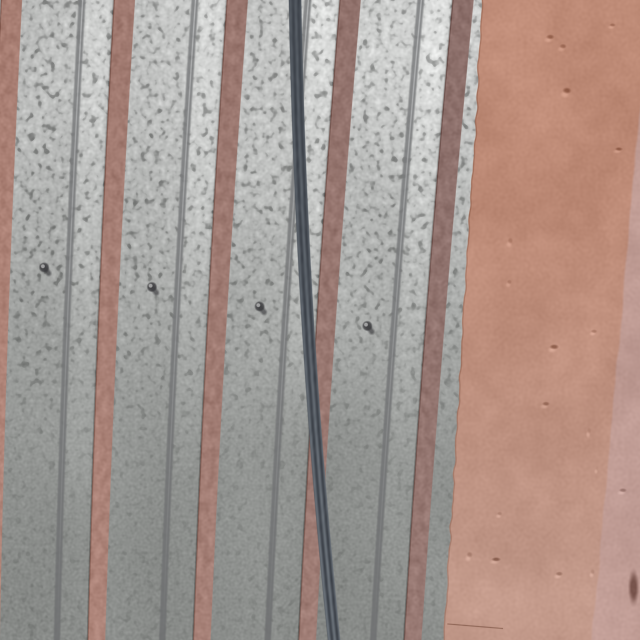
Write a Shadertoy shader that draws this texture.

```glsl
// Galvanized ribbed sheet with red stripes, screws and a hanging cable, beside a painted wall.

// Layout, in canvas units; pairs hold (bottom, top)
const vec2 STRIPE_ORIGIN = vec2(-0.014, 0.018);
const vec2 STRIPE_PITCH = vec2(0.1647, 0.1764);
const vec2 STRIPE_HALF = vec2(0.083, 0.094);    // fraction of the pitch
const vec2 SHEET_EDGE = vec2(0.693, 0.754);
const vec2 WALL_CORNER = vec2(0.925, 1.015);
const float STRIPE_BOW = 0.004;
const float GROOVE_POS = 0.625;                 // fraction of the pitch
const float GROOVE_HALF = 0.030;
const float CABLE_HALF = 0.0098;
const int SCREW_COUNT = 4;
const vec2 SCREW_START = vec2(0.069, 0.582);
const vec2 SCREW_STEP = vec2(0.1683, -0.0304);
const float SCREW_RADIUS = 0.0072;
const int PIT_COUNT = 18;
const float SOFTNESS = 0.0013;

// Colours
const vec3 METAL_LOW = vec3(0.54, 0.55, 0.54);
const vec3 METAL_HIGH = vec3(0.73, 0.735, 0.73);
const vec3 GROOVE_TONE = vec3(0.43, 0.435, 0.44);
const vec3 STRIPE_LEFT = vec3(0.66, 0.48, 0.43);
const vec3 STRIPE_RIGHT = vec3(0.53, 0.41, 0.39);
const vec3 WALL_LOW = vec3(0.75, 0.59, 0.53);
const vec3 WALL_HIGH = vec3(0.74, 0.54, 0.46);
const vec3 WALL_SIDE = vec3(0.75, 0.61, 0.58);
const vec3 CABLE_DARK = vec3(0.25, 0.27, 0.30);
const vec3 CABLE_LIGHT = vec3(0.45, 0.48, 0.51);
const vec3 SCREW_DARK = vec3(0.23, 0.23, 0.24);

vec2 hash2(vec2 p) {
    vec3 q = fract(p.xyx * vec3(0.1031, 0.1030, 0.0973));
    q += dot(q, q.yzx + 33.33);
    return fract((q.xx + q.yz) * q.zy);
}

float cornerGradient(vec2 cell, vec2 f, vec2 corner) {
    return dot(hash2(cell + corner) * 2.0 - 1.0, f - corner);
}

float gradientNoise(vec2 p) {
    vec2 cell = floor(p), f = p - cell;
    vec2 w = f * f * (3.0 - 2.0 * f);
    return mix(mix(cornerGradient(cell, f, vec2(0, 0)), cornerGradient(cell, f, vec2(1, 0)), w.x),
               mix(cornerGradient(cell, f, vec2(0, 1)), cornerGradient(cell, f, vec2(1, 1)), w.x), w.y);
}

float inside(float dist, float soft) { return 1.0 - smoothstep(-soft, soft, dist); }

float ends(vec2 bottomTop, float y) { return mix(bottomTop.x, bottomTop.y, y); }

float segmentDist(vec2 p, vec2 a, vec2 b) {
    vec2 ab = b - a;
    return length(p - a - ab * clamp(dot(p - a, ab) / dot(ab, ab), 0.0, 1.0));
}

vec3 sheet(vec2 p, float soft) {
    // Spangled zinc, brighter and rougher toward the top
    float rough = mix(0.2, 1.0, smoothstep(0.2, 0.75, p.y));
    float spangle = gradientNoise(p * vec2(92, 78)) + 0.6 * gradientNoise(p * 150.0 + 40.0);
    vec3 col = mix(METAL_LOW, METAL_HIGH, smoothstep(0.1, 0.95, p.y)) + 0.09 * p.x * p.y;
    col += rough * (0.12 * spangle - 0.17 * smoothstep(0.1, 0.5, -spangle));
    col += 0.05 * gradientNoise(p * vec2(9, 5)) + 0.06 * gradientNoise(p * 210.0);

    // Ribs share one slanting, slightly widening grid
    float pitch = ends(STRIPE_PITCH, p.y);
    float bow = STRIPE_BOW * 4.0 * p.y * (1.0 - p.y);
    float u = (p.x - ends(STRIPE_ORIGIN, p.y) + bow) / pitch;
    float s = soft / pitch;
    float groove = fract(u) - GROOVE_POS;
    col += 0.07 * p.y * inside(abs(groove - 0.15) - 0.11, 0.03);
    col = mix(col, GROOVE_TONE + 0.06 * p.y, 0.85 * inside(abs(groove) - GROOVE_HALF, s * 1.6));
    col += 0.16 * p.y * inside(abs(groove - 0.005) - 0.006, s);

    // Red stripes, dulled toward the right, with a dark left lip
    float offset = u - round(u), halfWidth = ends(STRIPE_HALF, p.y);
    vec3 red = mix(STRIPE_LEFT, STRIPE_RIGHT, clamp(p.x / 0.72 + 0.15 * (p.y - 0.5), 0.0, 1.0));
    red += 0.05 * (1.0 - p.y) + 0.09 * gradientNoise(p * vec2(95, 60)) + 0.05 * gradientNoise(p * 190.0);
    col = mix(col, red, 0.94 * inside(abs(offset) - halfWidth, s));
    col -= 0.15 * inside(abs(offset + halfWidth) - 0.009, s);

    // Screws with a glint and a short cast shadow
    for (int i = 0; i < SCREW_COUNT; i++) {
        vec2 q = p - SCREW_START - SCREW_STEP * float(i);
        float shadow = segmentDist(q, vec2(0), vec2(0.007, -0.009)) - 0.004;
        col = mix(col, SCREW_DARK, 0.65 * inside(shadow, soft * 2.0));
        col = mix(col, SCREW_DARK, 0.8 * inside(length(q) - SCREW_RADIUS, soft * 1.5));
        col = mix(col, vec3(0.72), 0.8 * inside(length(q + vec2(0.002, -0.002)) - 0.003, soft));
    }
    return col;
}

vec3 wall(vec2 p, float soft) {
    vec3 col = mix(WALL_LOW, WALL_HIGH, smoothstep(0.0, 0.8, p.y));
    float corner = ends(WALL_CORNER, p.y) + 0.004 * gradientNoise(p * 22.0);
    col = mix(col, WALL_SIDE, inside(corner - p.x, soft * 2.0));
    col += 0.06 * gradientNoise(p * 8.0) + 0.035 * gradientNoise(p * 35.0) + 0.03 * gradientNoise(p * 170.0);

    // Scattered pits, each with a lit lower rim
    for (int i = 0; i < PIT_COUNT; i++) {
        vec2 rnd = hash2(vec2(i, 7)), shape = hash2(vec2(i, 19));
        vec2 q = (p - vec2(mix(0.72, 0.98, rnd.x), rnd.y)) / mix(vec2(0.6), vec2(1.8, 1.3), shape);
        col -= 0.22 * shape.x * inside(length(q) - 0.003, soft * 1.5);
        col += 0.08 * inside(length(q + vec2(0.002, 0.005)) - 0.003, soft * 2.0);
    }
    // Hairline crack and side stain
    col -= 0.2 * inside(segmentDist(p, vec2(0.70, 0.025), vec2(0.785, 0.018)) - 0.0008, soft);
    return col - 0.28 * inside(length((p - vec2(0.99, 0.082)) / vec2(0.3, 1)) - 0.021, 0.012);
}

void mainImage(out vec4 fragColor, in vec2 fragCoord) {
    vec2 p = fragCoord / iResolution.xy;
    float soft = max(SOFTNESS, 0.8 / iResolution.y);

    // Sheet over wall, with a ragged shaded edge
    float edge = p.x - ends(SHEET_EDGE, p.y) - 0.004 * gradientNoise(vec2(p.y * 45.0, 3.5));
    vec3 col = mix(wall(p, soft), sheet(p, soft), inside(edge, soft));
    col -= 0.10 * inside(abs(edge - 0.001) - 0.001, soft);

    // Cable sagging to the right, ribbed along its length
    float drop = 1.0 - p.y;
    float across = (p.x - 0.461 - 0.018 * drop - 0.043 * drop * drop) / CABLE_HALF;
    float ridge = 0.5 + 0.5 * cos(across * 7.0 - 0.8);
    vec3 cable = mix(CABLE_DARK, CABLE_LIGHT, ridge * (0.35 + 0.45 * drop));
    cable += 0.04 * gradientNoise(p * vec2(200, 60));
    col = mix(col, cable, inside(abs(across) - 1.0, soft / CABLE_HALF));

    fragColor = vec4(clamp(col, 0.0, 1.0), 1.0);
}
```
